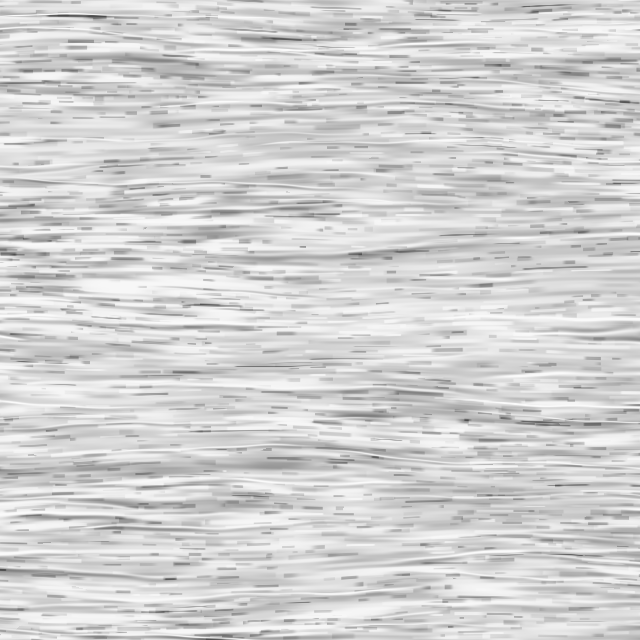
This texture is drawn by a Shadertoy shader. Its source:

```glsl
// Pale brushed wood grain: fine grey streaks, ragged dashes, thin pale veins.
// Layered sines bend the grain; staggered rows of hashed cells give streaks and
// dashes; a loop scatters the veins, each with a grey shade along one side.

#define BASE_TONE 0.852
#define BROAD_CONTRAST 0.10
#define STREAK_CONTRAST 0.23
#define FINE_CONTRAST 0.24
#define DASH_DEPTH 0.22
#define PATCH_DEPTH 0.12
#define HAIR_DEPTH 0.30
#define VEIN_COUNT 60
#define VEIN_TONE 0.98
#define VEIN_SHADE 0.18
#define HIGHLIGHT_KNEE 0.87

float hash(vec2 p) {
    vec3 q = fract(p.xyx * 0.1031);
    q += dot(q, q.yzx + 33.33);
    return fract((q.x + q.y) * q.z);
}

// Random tone along one row, with its own shift and cell length
float rowTone(float x, float row) {
    x = x * mix(0.6, 1.5, hash(vec2(row, 9.2))) + 37.0 * hash(vec2(row, 5.7));
    float cell = floor(x);
    float blend = smoothstep(0.15, 0.85, x - cell);
    return mix(hash(vec2(cell, row)), hash(vec2(cell + 1.0, row)), blend);
}

// Stretched noise centred on zero; grid is cells per canvas in x and y
float streaks(vec2 p, vec2 grid) {
    vec2 q = p * grid;
    float row = floor(q.y);
    float blend = smoothstep(0.1, 0.9, q.y - row);
    return mix(rowTone(q.x, row), rowTone(q.x, row + 1.0), blend) - 0.5;
}

// Ragged bars: one crisp end, one fading end, varied length, height and place
float dashes(vec2 p, vec2 grid, float density, float seed) {
    vec2 q = p * grid;
    float row = floor(q.y);
    q.x = q.x * mix(0.6, 1.6, hash(vec2(row, seed + 2.0))) + 29.0 * hash(vec2(row, seed));
    vec2 cell = vec2(floor(q.x), row) + seed;
    vec2 f = fract(q);
    float start = mix(0.03, 0.3, hash(cell + 11.3));
    float end = mix(0.5, 0.95, hash(cell + 17.1));
    float fadeLength = mix(0.04, 0.4, hash(cell + 41.1));
    float along = hash(cell + 71.9) < 0.5 ? f.x : 1.0 - f.x;
    float bar = smoothstep(start, start + 0.04, along);
    bar *= 1.0 - smoothstep(end - fadeLength, end, along);
    float halfHeight = mix(0.2, 0.5, hash(cell + 23.9));
    float middle = mix(halfHeight, 1.0 - halfHeight, hash(cell + 37.3));
    bar *= 1.0 - smoothstep(halfHeight * 0.4, halfHeight, abs(f.y - middle));
    return bar * step(hash(cell + 3.1), density) * mix(0.25, 1.0, hash(cell + 57.7));
}

// Slow bending of the whole grain
float bend(vec2 p) {
    return 0.006 * sin(4.0 * p.x + 11.0 * p.y)
         + 0.004 * sin(7.3 * p.x - 17.0 * p.y + 1.0)
         + 0.001 * sin(21.0 * p.x + 43.0 * p.y);
}

// Returns vein brightness in x and the shade beside the veins in y
vec2 veins(vec2 p) {
    vec2 sum = vec2(0.0);
    for (int i = 0; i < VEIN_COUNT; i++) {
        float id = float(i);
        float pick = hash(vec2(id, 2.3));
        float side = hash(vec2(id, 8.9));
        vec2 centre = vec2(hash(vec2(id, 14.1)), (id + pick) / float(VEIN_COUNT));
        vec2 d = fract(p - centre + 0.5) - 0.5;
        float slope = 0.13 * (hash(vec2(id, 19.7)) - 0.5);
        d.y -= slope * d.x + 0.0022 * sin(19.0 * d.x + 40.0 * pick);
        d.y -= 0.0007 * sin(61.0 * d.x + 25.0 * side);
        float halfLength = mix(0.08, 0.36, side);
        float fade = 1.0 - smoothstep(0.6 * halfLength, halfLength, abs(d.x));
        float width = mix(0.0012, 0.0028, hash(vec2(id, 31.3)));
        float strength = mix(0.45, 1.0, hash(vec2(id, 44.9)));
        float core = d.y / width;
        float shade = (d.y + sign(side - 0.5) * 2.4 * width) / (1.7 * width);
        sum.x = max(sum.x, fade * strength * exp(-core * core));
        sum.y = max(sum.y, fade * pick * exp(-shade * shade));
    }
    return sum;
}

void mainImage(out vec4 fragColor, in vec2 fragCoord) {
    vec2 uv = fragCoord / iResolution.xy;
    vec2 grain = uv + vec2(0.0, bend(uv));

    // Busy and calm zones
    float zone = streaks(grain + 7.0, vec2(1.8, 9.0));
    float activity = clamp(1.0 + 1.1 * zone, 0.55, 1.5);

    // Layered streaks
    float tone = BASE_TONE + BROAD_CONTRAST * streaks(grain, vec2(3.0, 26.0));
    tone += activity * STREAK_CONTRAST * streaks(grain + 3.0, vec2(7.0, 95.0));
    tone += activity * FINE_CONTRAST * streaks(grain + 5.0, vec2(13.0, 190.0));

    // Light and grey patches, dark dashes, thin hairs
    float cluster = 0.30 + 0.30 * zone;
    tone += PATCH_DEPTH * dashes(grain, vec2(9.0, 120.0), 0.35, 51.7);
    tone -= PATCH_DEPTH * dashes(grain, vec2(10.0, 80.0), 0.40, 63.2);
    tone -= DASH_DEPTH * dashes(grain, vec2(15.0, 100.0), cluster, 4.3);
    tone -= DASH_DEPTH * dashes(grain, vec2(20.0, 140.0), cluster, 17.9);
    tone -= HAIR_DEPTH * dashes(grain, vec2(7.0, 190.0), 0.4 * cluster, 28.1);

    // Pale veins, broken up along their length, over softened highlights
    vec2 vein = veins(grain);
    float wear = 0.95 + 0.8 * streaks(grain + 9.0, vec2(14.0, 70.0));
    tone -= VEIN_SHADE * vein.y;
    float excess = max(tone - HIGHLIGHT_KNEE, 0.0);
    tone = min(tone, HIGHLIGHT_KNEE) + 0.1 * tanh(excess / 0.1);
    tone = mix(tone, VEIN_TONE, clamp(vein.x * wear, 0.0, 1.0));
    fragColor = vec4(vec3(clamp(tone, 0.3, 0.98)), 1.0);
}
```
